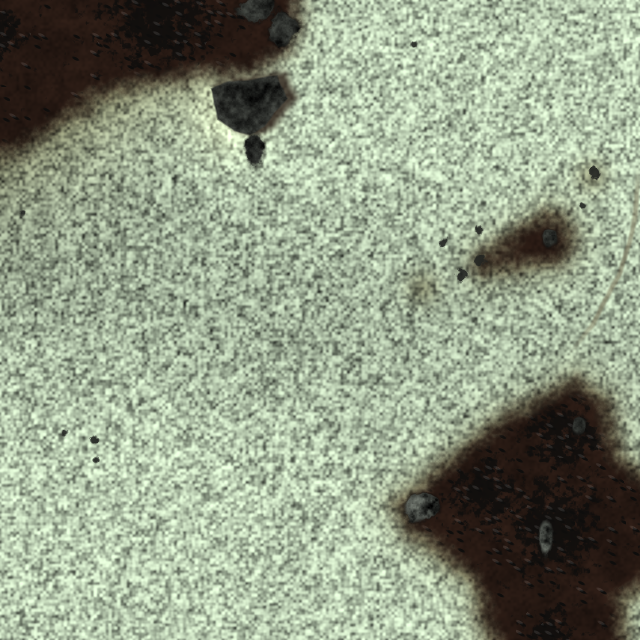
A WebGL 2 fragment shader for this texture:

```glsl
#version 300 es
precision highp float;
// Pale granular frost seen from above, with soft dark soil openings, rocks and pebbles.
uniform vec2 u_resolution;
out vec4 fragColor;

#define GRAIN_SCALE 215.0
#define GRAIN_CONTRAST 0.92
#define SOIL_SOFTNESS 0.027
#define SPECK_CELLS 62.0
#define FROST vec3(.705, .775, .67)
#define DUST vec3(.48, .45, .35)
#define SOIL vec3(.15, .096, .072)
#define SLATE vec3(.19, .2, .185)
#define SOOT vec3(.055, .052, .048)

// Outlines in canvas units
const vec2 UPPER[12] = vec2[](
  vec2(-.1, .7), vec2(0, .755), vec2(.08, .8), vec2(.15, .845), vec2(.22, .868), vec2(.3, .878),
  vec2(.4, .888), vec2(.45, .92), vec2(.465, .96), vec2(.475, 1.1), vec2(.2, 1.2), vec2(-.1, 1.1));
const vec2 LOWER[12] = vec2[](
  vec2(.62, .212), vec2(.78, .342), vec2(.9, .405), vec2(.945, .375), vec2(.965, .29), vec2(1.03, .23),
  vec2(1.03, .1), vec2(.975, .06), vec2(.97, -.05), vec2(.78, -.05), vec2(.74, .09), vec2(.64, .17));
const vec2 BOULDER[12] = vec2[](
  vec2(.329, .862), vec2(.358, .872), vec2(.39, .874), vec2(.433, .882), vec2(.437, .866), vec2(.449, .846),
  vec2(.43, .824), vec2(.414, .802), vec2(.39, .79), vec2(.365, .794), vec2(.341, .814), vec2(.335, .837));
// Rocks: centre, radii. Pebbles and clumps: centre, radius.
const vec4 ROCKS[7] = vec4[](
  vec4(.399, .766, .013, .021), vec4(.4, .986, .028, .023), vec4(.443, .955, .022, .024),
  vec4(.657, .208, .026, .022), vec4(.853, .156, .01, .026), vec4(.859, .63, .013, .015),
  vec4(.905, .335, .012, .014));
const vec3 PEBBLES[11] = vec3[](
  vec3(.75, .641, .007), vec3(.693, .622, .008), vec3(.722, .571, .01), vec3(.75, .592, .009),
  vec3(.147, .313, .007), vec3(.1, .325, .005), vec3(.149, .281, .005), vec3(.647, .931, .005),
  vec3(.036, .668, .005), vec3(.928, .731, .01), vec3(.91, .677, .005));
const vec3 CLUMPS[6] = vec3[](
  vec3(.25, .975, .085), vec3(0, .94, .04), vec3(.755, .235, .055),
  vec3(.88, .32, .06), vec3(.865, .18, .08), vec3(.86, .01, .035));

float hash(vec2 p) {
  vec3 q = fract(p.xyx * vec3(.1031, .103, .0973));
  q += dot(q, q.yzx + 33.33);
  return fract((q.x + q.y) * q.z);
}

float noise(vec2 p) {
  vec2 i = floor(p), f = fract(p);
  f = f * f * (3.0 - 2.0 * f);
  return mix(mix(hash(i), hash(i + vec2(1, 0)), f.x),
             mix(hash(i + vec2(0, 1)), hash(i + 1.0), f.x), f.y);
}

float fbm(vec2 p) {
  return noise(p) * .55 + noise(p * 2.1 + 7.3) * .28 + noise(p * 4.3 + 19.1) * .17;
}

float polygon(vec2 p, vec2 v[12]) {
  float d = 9.0, s = 1.0;
  for (int i = 0, j = 11; i < 12; j = i, i++) {
    vec2 e = v[j] - v[i], w = p - v[i];
    d = min(d, length(w - e * clamp(dot(w, e) / dot(e, e), 0.0, 1.0)));
    bvec3 c = bvec3(p.y >= v[i].y, p.y < v[j].y, e.x * w.y > e.y * w.x);
    if (all(c) || all(not(c))) s = -s;
  }
  return s * d;
}

float glow(vec2 d, float r) { return exp(-dot(d, d) / (r * r)); }

// Short dark grains, one per cell, present where density is high
float specks(vec2 p, float density) {
  vec2 g = p * SPECK_CELLS, cell = floor(g);
  vec2 d = fract(g) - .3 - .4 * vec2(hash(cell + 5.0), hash(cell + 37.0));
  d.y += d.x * .4;
  return smoothstep(.34, .14, length(d * vec2(.75, 1.6))) * step(hash(cell + 91.0), density);
}

void main() {
  vec2 p = gl_FragCoord.xy / u_resolution;
  float aa = 1.3 / u_resolution.y;
  float wobble = fbm(p * 28.0) - .5, rough = fbm(p * 110.0) - .5;

  // Frost: broad shade, then fine lit grains
  float band = (p.y - .62 + .2 * p.x) / .19;
  float shade = 1.02 - mix(.19, .08, p.x) * exp(-band * band) + .1 * (fbm(p * 9.0) - .5);
  vec2 g = p * GRAIN_SCALE;
  float grain = noise(g) * .6 + noise(g * .53 + 31.0) * .4 - .5;
  grain += .22 * (noise(g * .8 + 9.0) - noise(g * .8 + vec2(8.5, 9.5)));
  grain -= .5 * grain * grain;
  vec3 color = FROST * (shade + grain * GRAIN_CONTRAST);

  // Thin winding furrow
  float furrow = abs(p.x - .997 + 1.4 * pow(max(.72 - p.y, 0.0), 2.0) + .006 * wobble);
  float span = smoothstep(.44, .5, p.y) * smoothstep(.75, .68, p.y);
  color = mix(color, DUST, .55 * span * smoothstep(.007, .001, furrow));

  // Soil openings and their dusty rims
  float upper = polygon(p, UPPER), lower = polygon(p, LOWER);
  float t = clamp((.853 - p.x) / .1, 0.0, 1.0);
  float tail = length(p - mix(vec2(.85, .627), vec2(.765, .588), t)) - mix(.04, .017, t);
  float soilD = min(min(upper, lower), tail) + wobble * .026 + rough * .018;
  float left = smoothstep(.45, .15, p.x);
  float rim = max(mix(.4, .7, left) * exp(-max(upper, 0.0) / mix(.018, .075, left)),
                  .65 * exp(-max(min(lower, tail), 0.0) / .022));
  rim += .5 * (glow(p - vec2(.66, .55), .028) + glow(p - vec2(.925, .725), .026));
  color *= mix(vec3(1), vec3(.6, .52, .41), min(rim, 1.0));
  float soil = smoothstep(SOIL_SOFTNESS, -SOIL_SOFTNESS, soilD);
  color = mix(color, SOIL * (1.0 + .6 * wobble + .35 * grain), soil);

  // Black clumps and scattered grains on the soil
  float clump = 0.0;
  for (int i = 0; i < 6; i++) clump = max(clump, glow(p - CLUMPS[i].xy, CLUMPS[i].z));
  float open = smoothstep(-.005, -.03, min(upper, lower));
  color = mix(color, SOOT, open * .85 * smoothstep(.2, .45, clump * .55 + rough * .9));
  color = mix(color, SOOT, open * specks(p, .22 + .5 * clump));
  color += open * .09 * specks(p + vec2(.005, -.004), .06 + .45 * clump);

  // Boulder with pale apron, shadow and facets
  color += vec3(.16, .15, .1) * glow(p - vec2(.36, .815), .06) * (1.0 - soil);
  float edge = polygon(p, BOULDER) + wobble * .008;
  float shadow = polygon(p - vec2(.012, .002), BOULDER);
  color = mix(color, SOIL, .8 * smoothstep(.013, -.005, shadow));
  vec3 facets = SLATE * (.85 + 1.3 * (wobble + rough) + .25 * smoothstep(-.015, 0.0, edge));
  color = mix(color, facets, smoothstep(aa, -aa, edge));

  // Smaller rocks, lit from the upper left
  for (int i = 0; i < 7; i++) {
    vec4 r = ROCKS[i];
    vec2 d = (p - r.xy) / r.zw;
    edge = (length(d) - 1.0 + wobble * .9 + rough * .5) * min(r.z, r.w);
    float tone = r.y < .3 ? 1.5 : .9;
    vec3 face = SLATE * tone * (.9 + .15 * (d.y - d.x) + wobble + rough * 1.6);
    color = mix(color, SOOT, .6 * smoothstep(.006, -.002, edge));
    color = mix(color, face, smoothstep(aa, -aa, edge));
  }
  for (int i = 0; i < 11; i++) {
    edge = length(p - PEBBLES[i].xy) - PEBBLES[i].z * (.85 + 1.6 * rough);
    color = mix(color, SLATE * .7, .9 * smoothstep(aa, -aa, edge));
  }
  fragColor = vec4(clamp(color, 0.0, 1.0), 1.0);
}
```
